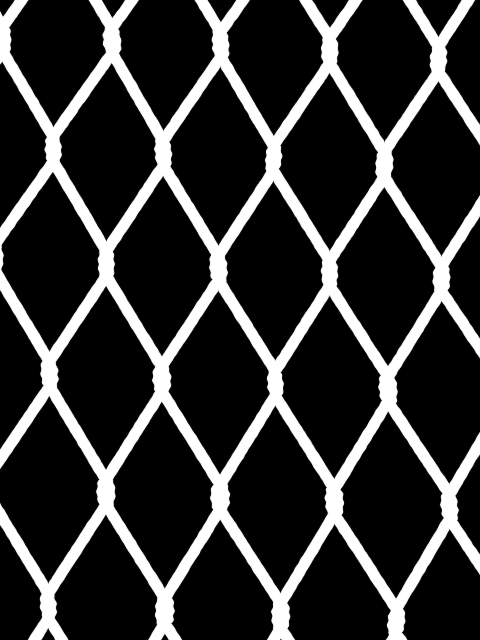
This pattern is drawn by a Shadertoy shader. Its source:

```glsl
// White diamond wire netting with twisted knots on black, slightly skewed and uneven.

// Lengths are in canvas widths, measured from the top left corner.
const vec2  ORIGIN      = vec2(0.0061, 0.0771);   // first knot
const float PITCH_X     = 0.2266;                 // knot spacing across the top row
const float PITCH_GROW  = 0.00304;                // extra spacing per row down
const vec2  ROW_STEP    = vec2(-0.0104, 0.2266);  // shift per row
const vec2  ROW_CURVE   = vec2(0.00104, 0.0019);  // quadratic part of that shift
const float ROW_SLOPE   = 0.0104;                 // drop per column
const float TOP_SAG     = 0.0028;                 // bow of the top row
const float JITTER      = 0.0024;
const float WIRE_RADIUS = 0.0117;
const vec2  KNOT_RADIUS = vec2(0.0182, 0.0405);
const vec2  WIRE_END    = vec2(0.0035, 0.0310);   // wire ends, from the knot centre
const float KNOT_LUMPS  = 0.0011;
const float EDGE_WOBBLE = 0.0013;
const float WOBBLE_FREQ = 110.0;
const float FRINGE      = 0.0028;                 // width of the dulled rim
const float FRINGE_TONE = 0.05;

float hash(vec2 p) {
    vec3 q = fract(p.xyx * vec3(0.1031, 0.1030, 0.0973));
    q += dot(q, q.yzx + 33.33);
    return fract((q.x + q.y) * q.z);
}

float noise(vec2 p) {
    vec2 i = floor(p), f = fract(p);
    f = f * f * (3.0 - 2.0 * f);
    return mix(mix(hash(i), hash(i + vec2(1, 0)), f.x),
               mix(hash(i + vec2(0, 1)), hash(i + vec2(1, 1)), f.x), f.y);
}

// Centre of the knot at a column (half steps on odd rows) and row.
vec2 knotCentre(vec2 id) {
    float col = id.x, row = id.y;
    vec2 c = ORIGIN + row * ROW_STEP + row * row * ROW_CURVE;
    c.x += col * (PITCH_X + row * PITCH_GROW);
    c.y += col * ROW_SLOPE;
    c.y += TOP_SAG * ((col - 2.0) * (col - 2.0) - 2.0) * exp2(-2.0 * row * row);
    vec2 seed = id * 2.0 + 20.0;
    return c + JITTER * (vec2(hash(seed), hash(seed + 7.3)) - 0.5);
}

float segmentDistance(vec2 p, vec2 a, vec2 b) {
    vec2 pa = p - a, ba = b - a;
    return length(pa - ba * clamp(dot(pa, ba) / dot(ba, ba), 0.0, 1.0));
}

float ellipseDistance(vec2 p, vec2 r) {
    float k = length(p / r);
    return k * (k - 1.0) / max(length(p / (r * r)), 0.001);
}

// Lumpy, slightly tilted oval of varying size.
float knotDistance(vec2 p, vec2 id) {
    vec2 seed = id * 2.0 + 40.0;
    float size = hash(seed), tilt = 0.16 * (hash(seed + 3.7) - 0.5);
    p.x += tilt * p.y;
    vec2 radius = KNOT_RADIUS * (0.91 + 0.18 * vec2(hash(seed + 9.1), size));
    float lumps = sin(p.y * 330.0 + sign(p.x) * 1.4 + 6.28 * size);
    return ellipseDistance(p, radius) - KNOT_LUMPS * lumps;
}

// Each knot draws itself and the two wires below it.
float netDistance(vec2 p) {
    float wire = 1.0, knots = 1.0;
    for (int r = -1; r <= 6; r++) {
        for (int c = -1; c <= 5; c++) {
            float row = float(r);
            vec2 id = vec2(float(c) + 0.5 * mod(row, 2.0), row);
            vec2 centre = knotCentre(id);
            knots = min(knots, knotDistance(p - centre, id));
            for (float side = -1.0; side < 2.0; side += 2.0) {
                vec2 next = knotCentre(id + vec2(0.5 * side, 1.0));
                vec2 offset = WIRE_END * vec2(side, 1.0);
                wire = min(wire, segmentDistance(p, centre + offset, next - offset));
            }
        }
    }
    return min(wire - WIRE_RADIUS, knots);
}

void mainImage(out vec4 fragColor, in vec2 fragCoord) {
    vec2 p = vec2(fragCoord.x, iResolution.y - fragCoord.y) / iResolution.x;
    float pixel = 1.0 / iResolution.x;

    // Net with a rough cut edge
    float d = netDistance(p) + EDGE_WOBBLE * (noise(p * WOBBLE_FREQ) - 0.5);
    float ink = 1.0 - smoothstep(-0.6 * pixel, 0.6 * pixel, d);

    // Uneven dulling close to the edge
    float rim = 1.0 - smoothstep(0.5 * FRINGE, FRINGE, abs(d));
    float dull = FRINGE_TONE * rim * (0.5 + 0.7 * noise(p * 190.0));

    fragColor = vec4(vec3(mix(dull, 1.0 - dull, ink)), 1.0);
}
```
